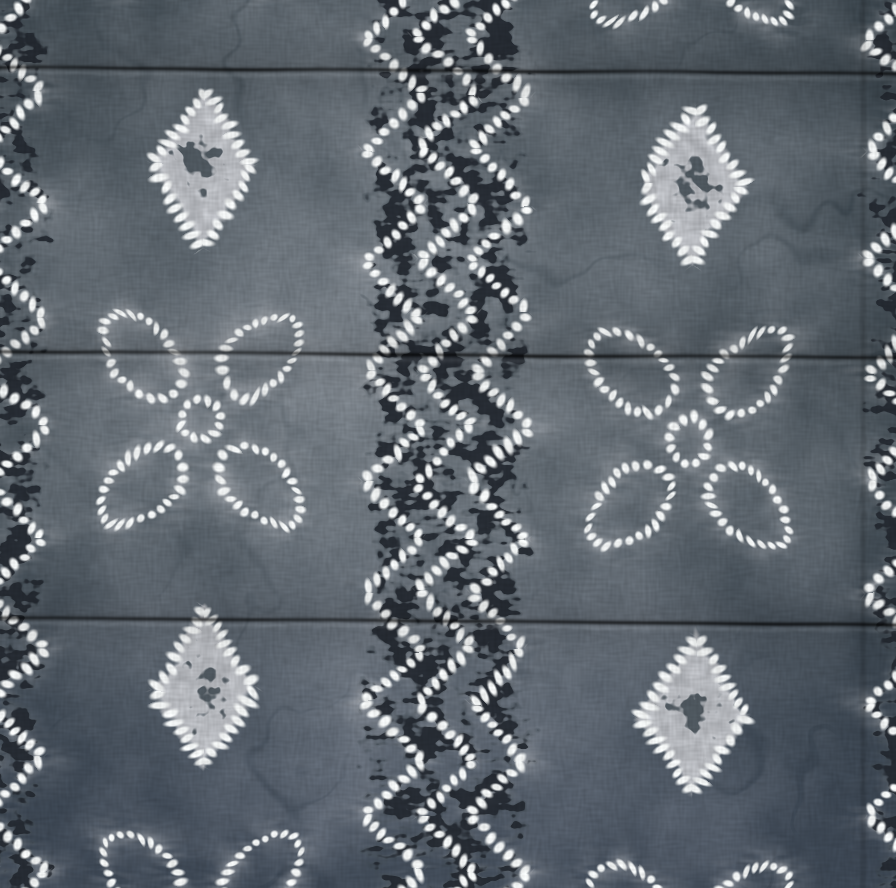
Reproduce this pattern procedurally as a Shadertoy shader.

```glsl
// Stitch-resist dyed cloth: zigzag bands between columns of diamonds and four-petal flowers.
#define GROUND_DARK  vec3(0.23, 0.27, 0.30)
#define GROUND_LIGHT vec3(0.48, 0.51, 0.54)
#define INK          vec3(0.13, 0.15, 0.18)
#define PALE         vec3(0.71, 0.72, 0.74)
#define WHITE        vec3(0.94, 0.95, 0.95)
#define PITCH        0.0126            // stitch spacing
#define ZIG_PERIOD   0.125
#define ZIG_AMP      0.033
#define ZIG_GAP      0.059             // distance between lines of a band
#define COLUMN_STEP  0.558
#define ROW_STEP     0.596
#define DIAMOND      vec2(0.058, 0.090)

vec2 hash2(vec2 p) {
    vec3 q = fract(p.xyx * vec3(0.1031, 0.1030, 0.0973));
    q += dot(q, q.yzx + 33.33);
    return fract((q.xx + q.yz) * q.zy);
}

float corner(vec2 cell, vec2 offset) {
    return dot(hash2(cell) * 2.0 - 1.0, offset);
}

float gradientNoise(vec2 p) {
    vec2 i = floor(p), f = p - i, u = f * f * f * (f * (f * 6.0 - 15.0) + 10.0);
    vec2 e = vec2(1, 0);
    return mix(mix(corner(i, f), corner(i + e, f - e), u.x),
               mix(corner(i + e.yx, f - e.yx), corner(i + 1.0, f - 1.0), u.x), u.y);
}

// One oval per pitch; d is the distance across the line, s the length along it
float stitch(float d, float s, float seed) {
    vec2 r = hash2(vec2(floor(s / PITCH), seed));
    float along = (fract(s / PITCH) - 0.5) * PITCH + d * (r.x - 0.5) * 0.8;
    float across = d + (r.y - 0.5) * 0.004;
    return smoothstep(1.3, 0.55, length(vec2(along / 0.0047, across / (0.0055 + 0.003 * r.x))));
}

// Whole stitches on a straight side that starts at s = 0
float stitchedSide(float d, float s, float span, float count, float seed) {
    float ends = smoothstep(-0.002, 0.001, min(s, span - s));
    return ends * stitch(d, s * count * PITCH / span, seed);
}

float glow(float d) { return exp(-abs(d) / 0.012); }

// Stitched ellipse: x is the stitching, y the pale glow around it
vec2 stitchedEllipse(vec2 q, vec2 radii, float count, float seed) {
    q += 1e-5;
    float k = length(q / radii);
    float d = k * (k - 1.0) / max(length(q / (radii * radii)), 1e-4);
    float t = atan(q.y / radii.y, q.x / radii.x);
    t -= 0.5 * (radii.x - radii.y) / (radii.x + radii.y) * sin(2.0 * t);
    return vec2(stitch(1.25 * d, t / 6.28319 * count * PITCH, seed), glow(d));
}

// Three parallel stitched zigzags around x = 0
vec2 zigzagBand(vec2 p, float seed) {
    float phase = (p.y - 0.043) / ZIG_PERIOD;
    float y = ZIG_PERIOD * abs(fract(phase + 0.5) - 0.5);
    vec2 side = vec2(2.0 * ZIG_AMP, 0.5 * ZIG_PERIOD), dir = normalize(side), marks = vec2(0);
    for (float j = -1.0; j <= 1.0; j++) {
        vec2 e = vec2(p.x - j * ZIG_GAP + ZIG_AMP, y);
        float d = e.x * dir.y - e.y * dir.x;
        float id = floor(2.0 * phase) + 31.0 * j + seed;
        marks = max(marks, vec2(stitchedSide(d, dot(e, dir), length(side), 7.0, id), glow(d)));
    }
    return marks;
}

vec2 flower(vec2 p, float seed) {
    vec2 side = sign(p), q = abs(p) - vec2(0.068, 0.076);
    q = vec2(q.x + q.y, q.y - q.x) * 0.7071;
    q.y *= 1.0 + 3.0 * q.x;            // taper the outer end
    vec2 petals = stitchedEllipse(q, vec2(0.055, 0.034), 24.0, seed + side.x + 3.0 * side.y);
    return max(petals, stitchedEllipse(p, vec2(0.022, 0.025), 12.0, seed + 9.0));
}

void mainImage(out vec4 fragColor, in vec2 fragCoord) {
    vec2 p = fragCoord / iResolution.y;
    p.y = 1.0 - p.y;                   // measured down from the top edge
    vec2 w = p + 0.011 * vec2(gradientNoise(p * 13.0), gradientNoise(p * 13.0 + 40.0));
    float coarse = gradientNoise(p * 26.0), fine = gradientNoise(p * 62.0);
    float hair = gradientNoise(p * vec2(45, 150)), grit = gradientNoise(p * 125.0);

    // Uneven ground, darker to the edges, with fine wrinkles
    vec2 v = p - vec2(0.46, 0.43);
    float tone = 0.75 - 1.5 * dot(v, v) + 0.45 * gradientNoise(p * 3.5) + 0.35 * gradientNoise(p * 9.0 + 20.0);
    tone += 0.15 * coarse - 0.3 * smoothstep(0.9, 1.02, p.x);
    float vein = abs(gradientNoise(w * 7.0 + 0.3 * coarse));
    tone -= 0.18 * smoothstep(0.05, 0.0, vein) * smoothstep(-0.2, 0.3, gradientNoise(p * 5.0 + 70.0));
    vec3 color = mix(GROUND_DARK, GROUND_LIGHT, clamp(tone, 0.0, 1.0));
    color.b += 0.02 * smoothstep(0.5, 1.0, p.y);

    // Zigzag bands and their dark bleeding dye
    vec2 marks = vec2(0);
    float ink = 0.0, stain = 0.0;
    for (float k = -1.0; k <= 1.0; k++) {
        float x = w.x - (0.503 + 0.555 * k + 0.01 * k * k);
        marks = max(marks, zigzagBand(vec2(x, w.y), 101.0 * k));
        float blot = 1.4 * coarse + 1.1 * fine + 0.9 * hair + 0.6 * grit;
        blot -= 2.2 * smoothstep(0.065, 0.135, abs(x));
        ink = max(ink, smoothstep(-0.04, 0.22, blot));
        stain = max(stain, smoothstep(-0.35, 0.1, blot));
    }

    // Columns of alternating diamonds and flowers
    float column = step(0.503, p.x);
    vec2 m = w - vec2(0.225 + COLUMN_STEP * column, 0.183 + 0.025 * column);
    float row = floor((m.y + 0.12) / ROW_STEP);
    float seed = 17.0 * column + 53.0 * row + 200.0;
    m.y -= row * ROW_STEP;
    m += (hash2(vec2(seed, 5.0)) - 0.5) * 0.012;
    marks = max(marks, flower(m - vec2(-0.003, 0.286), seed));

    vec2 dir = normalize(vec2(-DIAMOND.x, DIAMOND.y)), e = abs(m) - vec2(DIAMOND.x, 0);
    float d = dot(e, vec2(dir.y, -dir.x));
    float edge = stitchedSide(d * 0.8, dot(e, dir), length(DIAMOND), 9.0, seed + 2.0 * sign(m.x) + 5.0 * sign(m.y));
    float fill = smoothstep(0.004, -0.004, d + 0.012 * fine);
    float heart = smoothstep(0.0, 0.3, 1.2 * fine + coarse + 0.7 * grit + 0.4 - 0.55 * length(m / vec2(0.023, 0.032)));

    // Layer the dyes and resists
    color = mix(color, GROUND_DARK, 0.5 * stain);
    color = mix(color, PALE, marks.y * clamp(0.3 + 0.9 * coarse + 0.7 * hair, 0.0, 0.65));
    color = mix(color, INK, 0.92 * ink);
    color = mix(color, PALE + 0.12 * fine, fill);
    color = mix(color, GROUND_DARK, 0.85 * heart * fill);
    color = mix(color, WHITE, max(marks.x, edge));

    // Pressed folds
    for (float i = 0.0; i < 3.0; i++) {
        float rough = gradientNoise(vec2(p.x * 6.0, i * 3.7));
        float f = p.y - (0.076 + 0.33 * i - 0.01 * i * i + 0.007 * p.x) - 0.003 * rough;
        color *= 1.0 - (0.48 + 0.3 * rough) * exp(-f * f / 6e-6) - 0.12 * exp(-abs(f) / 0.025);
        color += 0.06 * exp(-pow((f - 0.006) / 0.003, 2.0));
    }
    color *= 1.0 - 0.14 * smoothstep(0.006, 0.0, abs(p.x - 0.972));

    // Woven grain
    color *= 1.0 + 0.09 * (gradientNoise(p * vec2(300, 60)) + gradientNoise(p * vec2(60, 300)));
    fragColor = vec4(clamp(color, 0.0, 1.0), 1);
}
```
